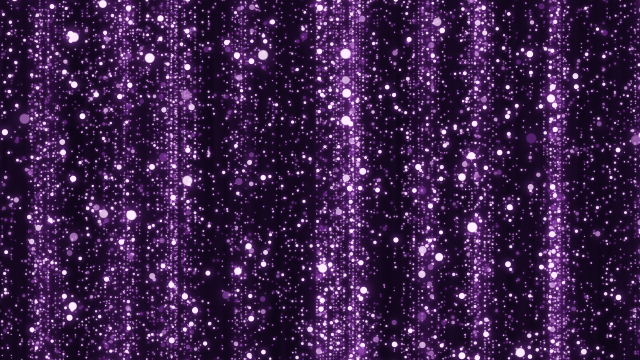
Write a WebGL 2 fragment shader that draws this background.

```glsl
#version 300 es
precision highp float;
uniform vec2 u_resolution;
out vec4 outColor;

// Lengths are fractions of the canvas height.
const vec3 NIGHT = vec3(0.058, 0.022, 0.095);
const vec3 PLUM = vec3(0.215, 0.070, 0.290);
const vec3 VIOLET = vec3(0.500, 0.190, 0.640);
const vec3 LILAC = vec3(0.780, 0.560, 0.840);
const vec3 WHITE = vec3(1.000, 0.920, 1.000);

const float STRAND_SPACING = 0.185;
const float STRAND_WIDTH = 0.042;
const float STRAY_DENSITY = 0.26;
const float GLOW_STRENGTH = 0.42;
const float GLOW_FALLOFF = 0.22;

// One entry per layer, from dust to large lights.
const int LAYERS = 5;
const float CELL[LAYERS] = float[LAYERS](0.0094, 0.0130, 0.0190, 0.0310, 0.0540);
const float RADIUS[LAYERS] = float[LAYERS](0.0024, 0.0032, 0.0050, 0.0086, 0.0142);
const float DENSITY[LAYERS] = float[LAYERS](0.58, 0.46, 0.38, 0.28, 0.14);
const float SCATTER[LAYERS] = float[LAYERS](0.15, 0.25, 0.40, 0.35, 0.12);
const float BRIGHTNESS[LAYERS] = float[LAYERS](0.55, 0.72, 0.88, 1.00, 1.10);

float hash(vec2 p) {
    vec3 q = fract(vec3(p.xyx) * 0.1031);
    q += dot(q, q.yzx + 33.33);
    return fract((q.x + q.y) * q.z);
}

float noise(vec2 p) {
    vec2 i = floor(p);
    vec2 f = fract(p);
    f = f * f * (3.0 - 2.0 * f);
    float low = mix(hash(i), hash(i + vec2(1.0, 0.0)), f.x);
    float high = mix(hash(i + vec2(0.0, 1.0)), hash(i + 1.0), f.x);
    return mix(low, high, f.y);
}

// Strength of the vertical curtains at a point.
float curtain(vec2 p) {
    float sum = 0.0;
    float home = floor(p.x / STRAND_SPACING);
    for (int k = -1; k <= 1; k++) {
        float id = home + float(k) + 20.0;
        float jitter = 0.1 + 0.8 * hash(vec2(id, 3.7));
        float center = (id - 20.0 + jitter) * STRAND_SPACING;
        float width = STRAND_WIDTH * mix(0.6, 1.4, hash(vec2(id, 8.1)));
        float offset = (p.x - center) / width;
        float strength = mix(0.4, 1.3, hash(vec2(id, 5.3)));
        float patches = mix(0.35, 1.35, noise(vec2(id * 7.3, p.y * 4.5 + id)));
        sum += strength * patches * exp(-offset * offset);
    }
    return sum;
}

// Blend one layer of aligned lights over the colour below.
vec3 addLights(vec3 color, vec2 p, int layer) {
    float cell = CELL[layer];
    float seed = float(layer) * 57.0 + 11.0;
    vec2 home = floor(p / cell);
    float pixel = 1.0 / u_resolution.y;
    for (int j = -1; j <= 1; j++) {
        for (int i = -1; i <= 1; i++) {
            vec2 id = home + vec2(i, j);
            vec2 key = id + seed;
            float column = hash(vec2(key.x, seed));
            float x = mix(0.15 + 0.7 * column, hash(key + 71.3), SCATTER[layer]);
            float y = 0.15 + 0.7 * hash(key + 23.9);
            vec2 center = (id + vec2(x, y)) * cell;

            float weight = 0.2 + 1.6 * hash(vec2(key.x, seed + 9.0));
            float chance = DENSITY[layer] * weight * (STRAY_DENSITY + curtain(center));
            if (hash(key + 137.1) > chance) continue;

            float radius = RADIUS[layer] * mix(0.6, 1.0, hash(key + 191.7));
            float dist = length(p - center);
            float edge = max(0.65 * pixel, 0.2 * radius);
            float disc = 1.0 - smoothstep(radius - edge, radius + edge, dist);

            float tone = hash(key + 251.3);
            float lit = smoothstep(0.0, 0.65, tone) * BRIGHTNESS[layer];
            vec3 tint = mix(VIOLET, LILAC, smoothstep(0.0, 0.5, lit));
            tint = mix(tint, WHITE, smoothstep(0.4, 0.85, lit));

            float q = dist / radius;
            float glow = GLOW_STRENGTH * (0.3 + 0.7 * lit) * exp(-GLOW_FALLOFF * q * q);
            color += VIOLET * glow * (1.0 - color);
            color = mix(color, tint, disc * mix(0.55, 1.0, min(lit, 1.0)));
        }
    }
    return color;
}

void main() {
    vec2 p = gl_FragCoord.xy / u_resolution.y;

    // Dark ground with hazy curtains and fine vertical streaks.
    float streaks = noise(vec2(p.x * 75.0, p.y * 1.5));
    float haze = curtain(p) * 0.6 + 0.22 * streaks;
    vec3 color = mix(NIGHT, PLUM, clamp(haze, 0.0, 1.0));

    for (int layer = 0; layer < LAYERS; layer++) {
        color = addLights(color, p, layer);
    }
    outColor = vec4(clamp(color, 0.0, 1.0), 1.0);
}
```
